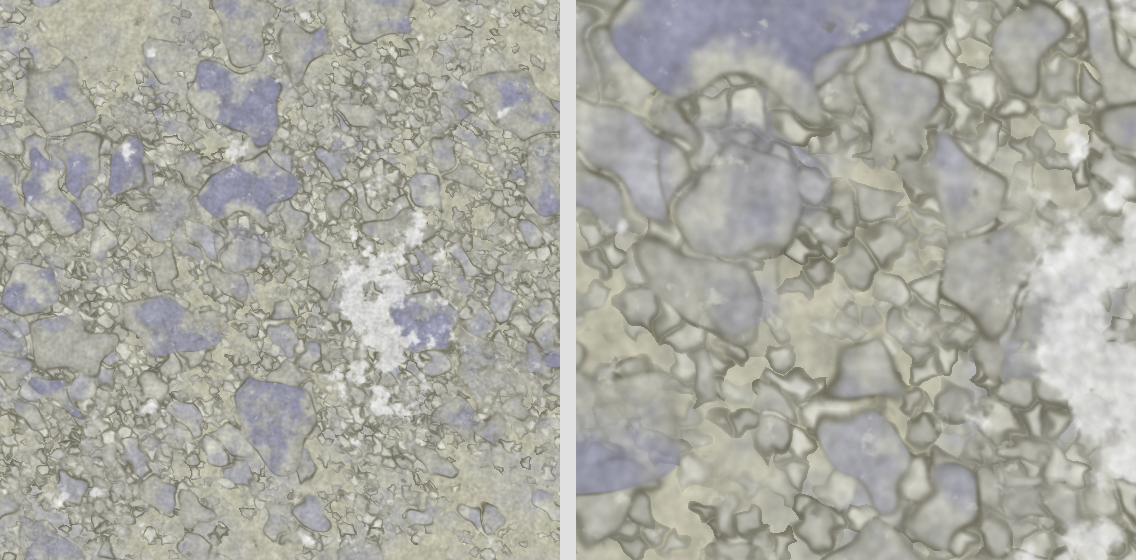
Left: the whole. Right: its middle third, enlarged.
A WebGL 2 fragment shader for this texture:

```glsl
#version 300 es
precision highp float;
// Weathered stony ground: pale sand, loose gravel, half-buried blue-grey rocks and chalk crumbs.

#define SAND vec3(0.735, 0.728, 0.650)
#define GREY vec3(0.690, 0.695, 0.690)
#define PALE vec3(0.850, 0.850, 0.800)
#define BLUE vec3(0.535, 0.540, 0.630)
#define GAP vec3(0.420, 0.410, 0.345)
#define CHALK vec3(0.880, 0.880, 0.880)
#define ROCK_SCALE 9.0
#define COBBLE_SCALE 19.0
#define GRAVEL_SCALE 46.0
#define EDGE 0.0016
#define WARP 0.34
#define GRAIN 0.20

uniform vec2 u_resolution;
out vec4 fragColor;

vec2 hash2(vec2 p) {
  vec3 h = fract(p.xyx * vec3(0.1031, 0.1030, 0.0973));
  h += dot(h, h.yzx + 33.33);
  return fract((h.xx + h.yz) * h.zy);
}

// Gradient noise, about -0.7 to 0.7
float cornerSlope(vec2 cell, vec2 corner, vec2 f) {
  float angle = 6.2832 * hash2(cell + corner).x;
  return dot(vec2(cos(angle), sin(angle)), f - corner);
}

float noise(vec2 p) {
  vec2 i = floor(p), f = p - i;
  vec2 u = f * f * f * (f * (f * 6.0 - 15.0) + 10.0);
  float low = mix(cornerSlope(i, vec2(0, 0), f), cornerSlope(i, vec2(1, 0), f), u.x);
  float high = mix(cornerSlope(i, vec2(0, 1), f), cornerSlope(i, vec2(1, 1), f), u.x);
  return mix(low, high, u.y);
}

float fbm(vec2 p) {
  float sum = 0.0, gain = 0.6;
  for (int i = 0; i < 4; i++) {
    sum += gain * noise(p);
    p = mat2(1.6, 1.2, -1.2, 1.6) * p + 5.3;
    gain *= 0.55;
  }
  return sum;
}

float smoothMin(float a, float b, float k) {
  float h = max(k - abs(a - b), 0.0) / k;
  return min(a, b) - h * h * k * 0.25;
}

// Cellular stones: x = rounded distance to the border, yz = random pair per stone
vec3 stoneCell(vec2 p) {
  vec2 base = floor(p), f = p - base, nearest = vec2(0.0), home = vec2(0.0);
  float best = 9.0;
  for (int y = -1; y <= 1; y++)
    for (int x = -1; x <= 1; x++) {
      vec2 o = vec2(x, y), r = o + hash2(base + o) - f;
      if (dot(r, r) < best) { best = dot(r, r); nearest = r; home = o; }
    }
  float border = 1.0;
  for (int y = -2; y <= 2; y++)
    for (int x = -2; x <= 2; x++) {
      vec2 o = home + vec2(x, y), r = o + hash2(base + o) - f, gap = r - nearest;
      if (dot(gap, gap) > 1e-4)
        border = smoothMin(border, dot(0.5 * (nearest + r), normalize(gap)), 0.12);
    }
  return vec3(border, hash2(base + home + 71.7));
}

// Lays one size of stones over the ground; share is the part of cells filled
vec3 layStones(vec3 ground, vec2 p, float scale, float share, float blueness) {
  vec2 q = scale * vec2(dot(p, vec2(0.72, -0.54)), dot(p, vec2(0.66, 0.88))) + scale;
  q += WARP * vec2(noise(q * 1.7), noise(q * 1.7 + 19.0));
  vec3 cell = stoneCell(q);
  float d = (cell.x - mix(0.02, 0.13, cell.z)) / scale;
  float present = smoothstep(-0.07, 0.07, share - cell.y);
  float body = smoothstep(-EDGE, EDGE, d) * present;

  // Stone surface: sandy skin with worn blue-grey hearts
  float mottle = fbm(p * 15.0 + cell.yz * 40.0);
  float tone = fract(cell.z * 7.31 + cell.y * 3.7);
  vec3 skin = mix(mix(SAND, GREY, 0.55) * 0.95, PALE, tone * tone * (1.0 - 0.6 * blueness));
  float heart = smoothstep(-0.12, 0.26, mottle + (tone - 0.5) * 0.35 + d * 5.0 - 0.05);
  skin = mix(skin, BLUE * (0.98 + 0.25 * mottle), heart * blueness);
  skin *= 0.96 + 0.06 * smoothstep(0.0, 0.2 / scale, d);

  // Broken dark seam around the outline
  float seam = exp(-pow(d / (EDGE * 1.5), 2.0)) * present;
  seam *= clamp(0.42 + 1.1 * noise(p * 24.0 + scale), 0.08, 0.85);
  return mix(mix(ground, skin, body), GAP, seam);
}

void main() {
  vec2 p = gl_FragCoord.xy / u_resolution.y;
  float broad = fbm(p * 3.2 + 4.0), patches = fbm(p * 9.0 + 31.0);
  float fine = fbm(p * 42.0), band = 1.0 - smoothstep(0.12, 0.45, abs(p.y - 0.48));

  // Sand bed with faint blue stains
  vec3 color = mix(SAND, GREY, smoothstep(-0.25, 0.4, patches + 0.5 * broad));
  color = mix(color, BLUE, 0.55 * smoothstep(0.12, 0.36, patches) * smoothstep(0.1, 0.6, p.y));

  // Stones from small to large
  float loose = 0.22 + 0.5 * band + 1.1 * broad;
  color = layStones(color, p, GRAVEL_SCALE * 1.5, loose, 0.05);
  color = layStones(color, p + 3.1, GRAVEL_SCALE, loose * 0.8, 0.1);
  color = layStones(color, p + 1.7, COBBLE_SCALE, 0.16 + 0.22 * band - 0.3 * broad, 0.5);
  color = layStones(color, p + 5.3, ROCK_SCALE, 0.25 + 0.14 * band, 0.9);

  // Chalk crumbs, densest in one loose drift
  vec2 drift = (p - vec2(0.69, 0.44)) * vec2(1.0, 0.55);
  float chalk = 0.30 - 3.6 * length(drift) + 0.75 * fbm(p * 17.0 + 9.0);
  chalk = max(chalk, fbm(p * 13.0 + 60.0) + 0.3 * broad - 0.34);
  color = mix(color, CHALK, 0.8 * smoothstep(0.0, 0.16, chalk + 0.25 * fine));

  // Fine grit, dark pits and bright flecks
  float grit = noise(p * 135.0);
  color *= 1.0 + GRAIN * (fine + 0.5 * grit);
  color = mix(color, GAP, 0.5 * smoothstep(0.28, 0.5, fbm(p * 34.0 + 80.0)));
  color = mix(color, PALE, 0.55 * smoothstep(0.22, 0.45, fbm(p * 50.0 + 120.0)));
  fragColor = vec4(clamp(color, 0.0, 1.0), 1.0);
}
```
